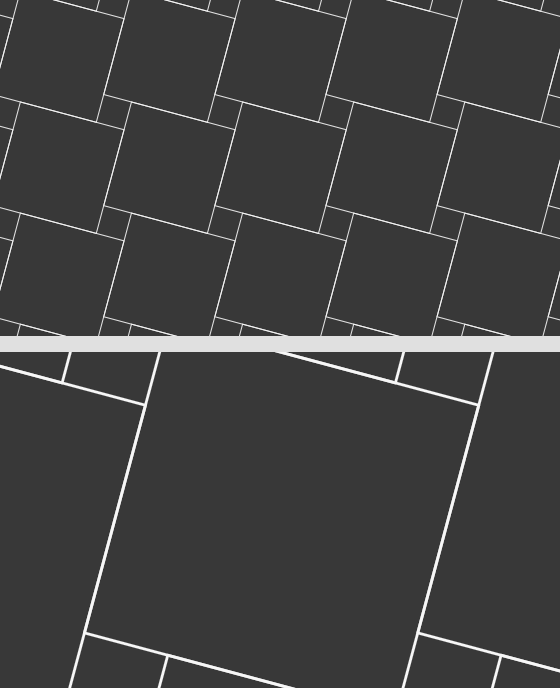
Top, the full canvas; bottom, a detail of the centre.
Write a Shadertoy shader that draws this pattern.

```glsl
// Pythagorean tiling in thin pale lines on charcoal: large tilted squares on an
// upright square lattice, leaving small square gaps between them. Each large square
// is outlined by a box distance; shared edges get two strokes and look brighter.

// Lengths are fractions of the canvas width.
const float PERIOD = 0.1984;                  // lattice step, about five across
const float TILT = radians(15.0);             // clockwise turn of the squares
const float LINE_WIDTH = 0.00166;
const float SOFTNESS = 1.1;                   // edge smoothing in pixels
const vec2 LEFT_CORNER = vec2(0.3836, 0.2328); // left corner of one large square
const vec3 GROUND = vec3(0.22);
const vec3 LINE = vec3(0.97);

float boxDistance(vec2 p, float halfSide) {
    vec2 d = abs(p) - halfSide;
    return length(max(d, 0.0)) + min(max(d.x, d.y), 0.0);
}

// Share of a smoothed pixel covered by a line centred on distance zero.
float strokeCoverage(float dist, float blur) {
    vec2 sides = dist + vec2(0.5, -0.5) * LINE_WIDTH;
    vec2 filled = clamp(sides / blur + 0.5, 0.0, 1.0);
    return filled.x - filled.y;
}

void mainImage(out vec4 fragColor, in vec2 fragCoord) {
    vec2 p = fragCoord / iResolution.x;
    float blur = SOFTNESS / iResolution.x;

    // Directions of the square's sides; its side fixes the gap as PERIOD * sin(TILT).
    vec2 along = vec2(cos(TILT), -sin(TILT));
    vec2 up = vec2(sin(TILT), cos(TILT));
    float halfSide = 0.5 * PERIOD * cos(TILT);

    // Fold into the lattice cell around the nearest square centre.
    vec2 centre = LEFT_CORNER + halfSide * (along + up);
    vec2 cell = p - centre;
    cell -= PERIOD * floor(cell / PERIOD + 0.5);

    // Layer the outlines of this square and its neighbours.
    float uncovered = 1.0;
    for (int y = -1; y <= 1; y++) {
        for (int x = -1; x <= 1; x++) {
            vec2 q = cell - PERIOD * vec2(x, y);
            vec2 local = vec2(dot(q, along), dot(q, up));
            uncovered *= 1.0 - strokeCoverage(boxDistance(local, halfSide), blur);
        }
    }

    fragColor = vec4(mix(LINE, GROUND, uncovered), 1.0);
}
```
